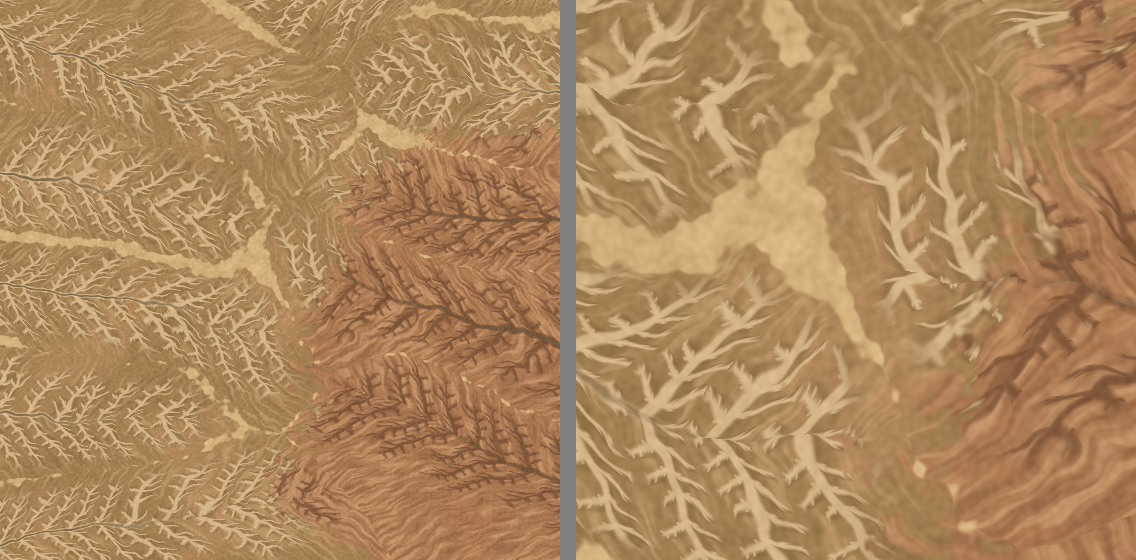
Left: the whole. Right: its middle third, enlarged.
This texture is drawn by a WebGL 1 fragment shader. Its source:

```glsl
precision highp float;
uniform vec2 u_resolution;

const vec3 TAN = vec3(0.645, 0.505, 0.325);
const vec3 OLIVE = vec3(0.565, 0.435, 0.265);
const vec3 SAND = vec3(0.765, 0.620, 0.435);
const vec3 CREAM = vec3(0.870, 0.745, 0.565);
const vec3 RIDGE = vec3(0.840, 0.705, 0.500);
const vec3 CLAY = vec3(0.675, 0.475, 0.320);
const vec3 CLAY_LIGHT = vec3(0.765, 0.575, 0.405);
const vec3 CLAY_DARK = vec3(0.455, 0.300, 0.195);
const vec3 CHANNEL = vec3(0.430, 0.350, 0.245);

const float ROWS = 5.0;
const float ROW_STEP = 0.235;
const float SPACING = 0.055;      // between main side valleys
const float SPACING_RATIO = 0.40; // from one branch level to the next
const float REACH = 0.20;         // longest side valley
const float REACH_RATIO = 0.17;
const float WIDTH = 0.0037;
const float WIDTH_RATIO = 0.68;
const float SLANT = 0.95;
const float SOFTNESS = 0.0014;
const float RIDGE_WIDTH = 0.015;
const vec2 CLAY_CENTER = vec2(0.95, 0.33);
const float CLAY_RADIUS = 0.43;

float hash(vec2 p) {
  return fract(sin(dot(p, vec2(127.1, 311.7))) * 43758.5);
}

vec2 gradientAt(vec2 cell) {
  float angle = 6.2832 * hash(cell);
  return vec2(cos(angle), sin(angle));
}

float gradientNoise(vec2 p) {
  vec2 i = floor(p), f = p - i;
  vec2 w = f * f * f * (f * (f * 6.0 - 15.0) + 10.0);
  vec2 e = vec2(0.0, 1.0);
  float low = mix(dot(gradientAt(i), f), dot(gradientAt(i + e.yx), f - e.yx), w.x);
  float high = mix(dot(gradientAt(i + e), f - e), dot(gradientAt(i + 1.0), f - 1.0), w.x);
  return mix(low, high, w.y);
}

vec2 warp(vec2 p, float frequency) {
  return vec2(gradientNoise(p * frequency + 3.7), gradientNoise(p * frequency + 41.3));
}

// Distance to a trunk; along.xy are coordinates along and across it, along.z its length
float trunkDistance(vec2 p, float index, out vec3 along) {
  float side = mod(index, 2.0), row = floor(index / 2.0);
  vec2 start = vec2(mix(-0.05, 1.05, side), mix(0.02, 0.13, side) + ROW_STEP * row);
  float slope = mix(0.12, 0.40, side) - 0.115 * row;
  vec2 dir = normalize(vec2(1.0 - 2.0 * side, slope));
  float size = 0.3 + mix(0.3, 0.25, side) * fract(row * 0.618 + mix(0.5, 0.2, side));
  vec2 r = p - start;
  along = vec3(dot(r, dir), dir.x * r.y - dir.y * r.x, size);
  return length(vec2(along.x - clamp(along.x, 0.0, size), along.y));
}

// Coordinates along and across the nearest slanted offshoot; z is its random value
vec3 offshoot(vec2 q, float spacing, float seed) {
  float sine = inversesqrt(1.0 + SLANT * SLANT);
  float station = (q.x - abs(q.y) * SLANT) / spacing;
  float cell = floor(station);
  float random = hash(vec2(cell, seed + step(0.0, q.y) * 7.0));
  float across = fract(station) - 0.5 - 0.4 * (random - 0.5);
  return vec3(abs(q.y) / sine, across * spacing * sine, random);
}

void main() {
  vec2 p = gl_FragCoord.xy / u_resolution.y;
  float soft = max(SOFTNESS, 0.7 / u_resolution.y);
  vec2 bent = p + 0.075 * warp(p, 3.2) + 0.016 * warp(p, 13.0) + 0.007 * warp(p, 42.0);

  // Nearest trunk and the divide towards the next one
  float nearest = 9.0, second = 9.0, basin = 0.0;
  vec3 trunk = vec3(0.0);
  for (float i = 0.0; i < 2.0 * ROWS; i++) {
    vec3 along;
    float d = trunkDistance(bent, i, along);
    if (d < nearest) {
      second = nearest;
      nearest = d;
      trunk = along;
      basin = i;
    } else {
      second = min(second, d);
    }
  }
  float divide = 0.5 * (second - nearest);

  // Branching side valleys
  vec2 q = trunk.xy;
  float alive = smoothstep(0.006, 0.035, divide);
  float spacing = SPACING, reach = REACH, width = WIDTH;
  float vein = 0.0, shade = 0.0;
  for (int level = 0; level < 3; level++) {
    vec3 b = offshoot(q, spacing, basin * 3.1 + float(level) * 17.0);
    float taper = clamp(1.0 - b.x / (reach * (0.45 + 0.55 * b.z)), 0.0, 1.0);
    float w = width * (0.4 + 0.6 * taper);
    alive *= smoothstep(0.0, 0.2, taper);
    vein = max(vein, alive * (1.0 - smoothstep(w - soft, w + soft, abs(b.y))));
    shade = max(shade, alive * (1.0 - smoothstep(w, 2.6 * w, abs(b.y - w))));
    q = b.xy;
    spacing *= SPACING_RATIO;
    reach *= REACH_RATIO;
    width *= WIDTH_RATIO;
  }

  // Fine rills that follow the slope
  float station = trunk.x - abs(trunk.y) * SLANT;
  vec2 flow = vec2(abs(trunk.y) * 22.0, station * 95.0) + basin * 13.0 + step(0.0, trunk.y) * 5.0;
  float rill = gradientNoise(flow) + 0.5 * gradientNoise(flow * 2.1 + 9.0);
  float patches = gradientNoise(p * 5.0 + 20.0);
  float mottle = gradientNoise(p * 45.0) + 0.6 * gradientNoise(p * 110.0);
  float grain = gradientNoise(p * 190.0);

  // Pale ground
  vec3 pale = mix(TAN, OLIVE, smoothstep(0.0, 0.6, 0.5 * mottle - 0.5 * rill - 0.3 * patches));
  pale = mix(pale, SAND, smoothstep(0.0, 0.45, rill + 0.5 * patches) * 0.65);
  pale = mix(pale, CLAY_LIGHT, 0.35 * smoothstep(0.05, 0.4, gradientNoise(p * 7.0 + 60.0)));
  pale = mix(pale, OLIVE * 0.95, 0.55 * shade);
  pale = mix(pale, CREAM, 0.88 * vein);

  // Clay ground with dark veins
  vec3 clay = mix(CLAY, CLAY_LIGHT, smoothstep(-0.1, 0.5, rill + 0.4 * patches));
  clay = mix(clay, CLAY_DARK, 0.3 * smoothstep(0.0, 0.5, -rill) + 0.2 * shade);
  clay = mix(clay, CLAY_DARK, 0.7 * vein);
  float inside = CLAY_RADIUS - length(p - CLAY_CENTER) + 0.12 * patches + 0.06 * mottle + 0.04 * rill;
  float clayMask = smoothstep(-0.015, 0.02, inside);
  vec3 color = mix(pale, clay, clayMask);

  // Ragged pale ridges on the divides
  float ridgeWidth = RIDGE_WIDTH * smoothstep(-0.12, 0.12, gradientNoise(p * 3.0 + 8.0))
    * (1.0 - 0.85 * clayMask) + 0.009 * mottle - 0.002;
  float ridge = 1.0 - smoothstep(ridgeWidth - 0.002, ridgeWidth + 0.002, divide);
  color = mix(color, RIDGE + 0.05 * mottle, 0.9 * ridge);

  // Trunk valleys with a thin dark channel
  float remain = smoothstep(-0.02, 0.3, trunk.z - trunk.x);
  float bank = remain * (1.0 - smoothstep(0.003, 0.003 + 2.0 * soft, nearest));
  float channel = remain * (1.0 - smoothstep(0.0008, 0.0008 + 1.5 * soft, nearest));
  color = mix(color, mix(CREAM, CLAY_DARK, clayMask), 0.7 * bank);
  color = mix(color, CHANNEL, 0.8 * channel);

  gl_FragColor = vec4(color + 0.05 * grain + 0.025 * mottle, 1.0);
}
```
